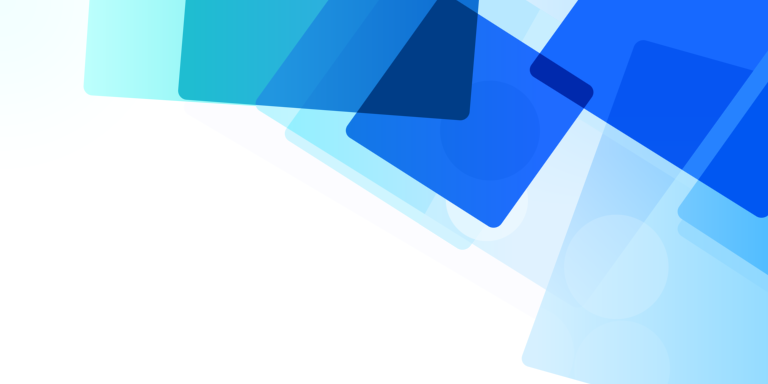
A Shadertoy shader for this background:

```glsl
// Translucent rounded cards fan down from the top edge over a white ground.
// Each card is a skewed rounded-box distance function with a linear tint;
// darker tints are laid where card masks overlap, then faint discs are added.

#define CORNER_RADIUS 0.024
#define EDGE_SOFTNESS 0.8
#define DISC_STRENGTH 0.30
#define NAVY vec3(0.0, 0.24, 0.53)
#define INDIGO vec3(0.0, 0.16, 0.68)
#define ROYAL vec3(0.0, 0.31, 0.93)
#define AZURE vec3(0.12, 0.42, 1.0)
#define SKY vec3(0.72, 0.91, 1.0)
#define TEAL vec3(0.12, 0.74, 0.82)

float cross2(vec2 a, vec2 b) { return a.x * b.y - a.y * b.x; }

// Antialiased coverage for a signed distance in canvas heights.
float cover(float dist) {
    float e = EDGE_SOFTNESS / iResolution.y;
    return smoothstep(e, -e, dist);
}

// Rounded parallelogram from one corner and its two neighbours.
float card(vec2 p, vec2 corner, vec2 a, vec2 b) {
    vec2 u = a - corner, v = b - corner;
    vec2 c = p - 0.5 * (a + b);
    vec2 sides = vec2(length(v), length(u));
    vec2 halfSize = 0.5 * abs(cross2(u, v)) / sides;
    vec2 q = abs(vec2(cross2(c, v), cross2(c, u)) / sides) - halfSize + CORNER_RADIUS;
    return cover(length(max(q, 0.0)) + min(max(q.x, q.y), 0.0) - CORNER_RADIUS);
}

float disc(vec2 p, vec2 center, float radius) {
    return cover(length(p - center) - radius);
}

float ramp(float from, float to, float x) {
    return clamp((x - from) / (to - from), 0.0, 1.0);
}

float blueCard(vec2 p) {
    return card(p, vec2(1.990, 0.424), vec2(1.370, 0.812), vec2(2.396, 0.987));
}

float cornerCard(vec2 p) {
    return card(p, vec2(1.755, 0.443), vec2(2.156, 0.182), vec2(2.122, 0.958));
}

void mainImage(out vec4 fragColor, in vec2 fragCoord) {
    vec2 p = fragCoord / iResolution.xy * vec2(2.0, 1.0);

    // Card masks
    float haze   = card(p, vec2(1.406, 0.161), vec2(0.469, 0.714), vec2(2.126, 1.161));
    float mint   = card(p, vec2(0.216, 0.753), vec2(0.742, 0.719), vec2(0.250, 1.247));
    float teal   = card(p, vec2(0.462, 0.742), vec2(1.221, 0.685), vec2(0.505, 1.258));
    float wide   = card(p, vec2(1.510, 0.190), vec2(0.656, 0.724), vec2(2.245, 1.208));
    float cyan   = card(p, vec2(1.211, 0.341), vec2(0.732, 0.646), vec2(1.586, 0.862));
    float middle = card(p, vec2(1.292, 0.398), vec2(0.891, 0.654), vec2(1.555, 0.766));
    float tall   = card(p, vec2(1.352, 0.052), vec2(1.659, 0.901), vec2(2.133, -0.167));
    float blue   = blueCard(p);
    float corner = cornerCard(p);

    // White ground with a cool glow in the upper left
    vec3 col = mix(vec3(1.0), vec3(0.95, 1.0, 1.0), smoothstep(0.5, 0.0, length(p - vec2(0.0, 1.0))));
    col = mix(col, vec3(0.988, 0.990, 1.0), haze);

    // Pale cards
    vec3 mintTint = mix(vec3(0.74, 1.0, 0.99), vec3(0.60, 0.97, 0.97), ramp(0.22, 0.5, p.x));
    col = mix(col, mintTint, mint);
    vec3 wideTint = mix(vec3(0.74, 0.96, 1.0), vec3(0.88, 0.95, 1.0), ramp(0.7, 1.35, p.x));
    wideTint = mix(wideTint, vec3(0.77, 0.91, 1.0), ramp(0.45, 0.85, p.y) * ramp(1.2, 1.6, p.x));
    col = mix(col, wideTint, wide);
    vec3 cyanTint = mix(vec3(0.58, 0.94, 1.0), SKY, ramp(0.75, 1.2, p.x));
    col = mix(col, mix(vec3(0.81, 0.96, 1.0), cyanTint, wide), cyan);
    float paleBand = cover(dot(p - vec2(1.42, 1.0), vec2(-0.87, 0.49)));
    col = mix(col, vec3(0.83, 0.95, 1.0), 0.6 * paleBand * cyan);

    // Tall card and soft bands below the right-hand cards
    vec3 tallTint = mix(vec3(0.83, 0.94, 1.0), vec3(0.58, 0.86, 1.0), ramp(1.4, 2.0, p.x));
    tallTint -= vec3(0.10, 0.07, 0.0) * wide * ramp(0.15, 0.6, p.y);
    col = mix(col, tallTint, tall);
    col = mix(col, SKY, 0.35 * blueCard(p + vec2(0.0, 0.035)));
    col = mix(col, vec3(0.55, 0.84, 1.0), 0.6 * cornerCard(p + vec2(0.0, 0.045)));
    vec3 cornerTint = mix(vec3(0.46, 0.79, 1.0), vec3(0.32, 0.74, 1.0), ramp(1.76, 2.0, p.x));
    col = mix(col, cornerTint, corner);

    // Pale discs
    col = mix(col, vec3(0.94, 0.98, 1.0), 0.65 * disc(p, vec2(1.268, 0.479), 0.107));
    col = mix(col, vec3(0.86, 0.95, 1.0), DISC_STRENGTH * disc(p, vec2(1.605, 0.305), 0.136));
    for (int i = 0; i < 2; i++) {
        vec2 center = vec2(1.37 + 0.25 * float(i), 0.08 - 0.04 * float(i));
        col = mix(col, vec3(0.88, 0.96, 1.0), 0.5 * DISC_STRENGTH * tall * disc(p, center, 0.125));
    }

    // Teal card, turning blue across the cards below it
    vec3 tealTint = mix(TEAL, vec3(0.17, 0.69, 0.87), ramp(0.5, 0.85, p.x));
    vec3 tealOverlap = mix(vec3(0.13, 0.59, 0.88), vec3(0.07, 0.47, 0.84), ramp(0.7, 1.15, p.x));
    tealTint = mix(tealTint, tealOverlap, wide) - vec3(0.01, 0.03, 0.01) * cyan;
    col = mix(col, tealTint, teal);

    // Middle card and its dark overlap
    vec3 middleTint = mix(vec3(0.07, 0.47, 0.90), AZURE, ramp(0.9, 1.4, p.x));
    middleTint -= 0.02 * disc(p, vec2(1.276, 0.66), 0.13);
    col = mix(col, mix(middleTint, NAVY, teal), middle);

    // Blue card, deepened by every card crossing it
    vec3 blueTint = mix(vec3(0.15, 0.51, 1.0), vec3(0.09, 0.41, 1.0), wide * ramp(0.5, 0.9, p.y + 0.2));
    blueTint = mix(blueTint, ROYAL, 0.75 * tall * wide);
    blueTint = mix(blueTint, vec3(0.0, 0.34, 0.95), corner);
    col = mix(col, mix(blueTint, INDIGO, middle), blue);

    fragColor = vec4(col, 1.0);
}
```
